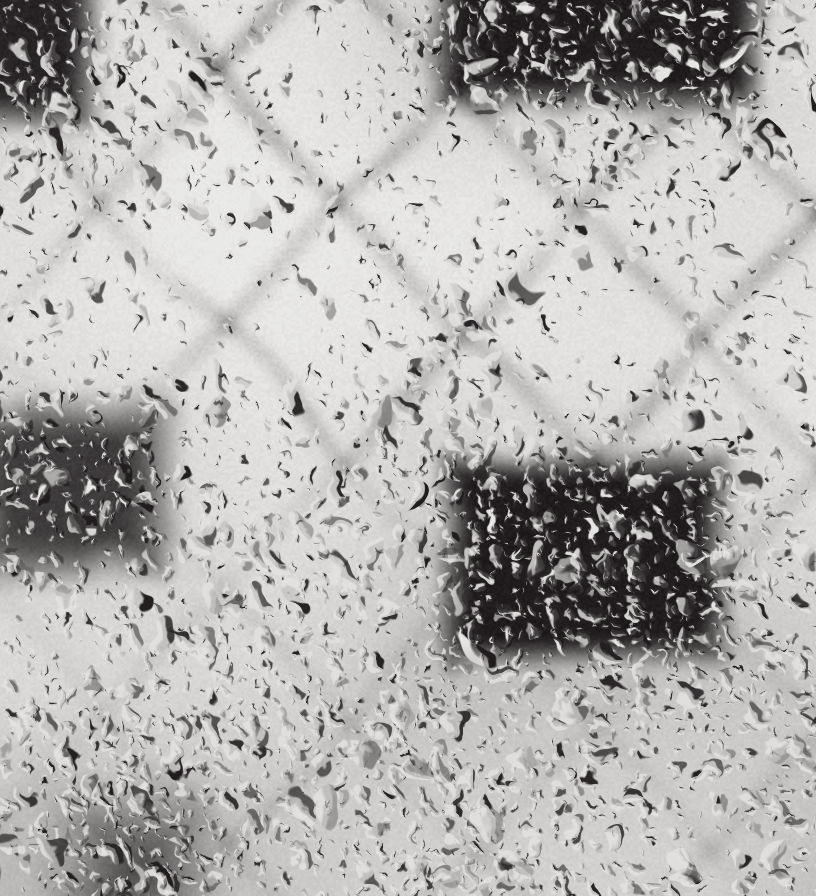
Write a Shadertoy shader that draws this texture.

```glsl
const vec3 INK = vec3(0.105, 0.09, 0.095);
const vec3 MIST = vec3(0.915, 0.913, 0.905);

// Blurred dark panes: centre and half size, then blur and depth
const int PANES = 5;
const vec4 PANE_BOX[PANES] = vec4[](
    vec4(0.030, 0.965, 0.068, 0.092), vec4(0.667, 0.995, 0.170, 0.105),
    vec4(0.075, 0.455, 0.098, 0.083), vec4(0.653, 0.375, 0.148, 0.108),
    vec4(0.150, 0.030, 0.050, 0.050));
const vec2 PANE_LOOK[PANES] = vec2[](
    vec2(0.034, 0.93), vec2(0.028, 0.97), vec2(0.040, 0.80),
    vec2(0.027, 0.97), vec2(0.075, 0.72));

// Wire fence lattice
const vec2 FENCE_NODE = vec2(0.378, 0.772);
const mat2 FENCE_STEPS = mat2(0.137, -0.146, -0.131, -0.141);
const float FENCE_SPACING = 0.19;
const float WIRE_WIDTH = 0.013;

// Drop layers: cells per canvas height, chance, largest half length in cells
const int LAYERS = 5;
const vec3 DROP_LAYER[LAYERS] = vec3[](
    vec3(72.0, 0.45, 0.40), vec3(46.0, 0.52, 0.44), vec3(33.0, 0.50, 0.46),
    vec3(23.0, 0.46, 0.46), vec3(12.5, 0.22, 0.34));
const float DROP_TILT = 0.4;
const float DROP_WOBBLE = 0.36;
const float DROP_CRINKLE = 0.17;
const float GRAIN = 0.05;

vec3 hash3(vec2 p) {
    vec3 q = fract(p.xyx * vec3(0.1031, 0.1030, 0.0973));
    q += dot(q, q.yxz + 33.33);
    return fract((q.xxy + q.yzz) * q.zyx);
}

vec3 noise3(vec2 p) {
    vec2 i = floor(p), f = fract(p);
    f = f * f * (3.0 - 2.0 * f);
    return mix(mix(hash3(i), hash3(i + vec2(1, 0)), f.x),
               mix(hash3(i + vec2(0, 1)), hash3(i + vec2(1, 1)), f.x), f.y);
}

float paneShade(vec2 p, float spread) {
    float shade = 0.0;
    for (int i = 0; i < PANES; i++) {
        vec2 e = abs(p - PANE_BOX[i].xy) - PANE_BOX[i].zw;
        float d = length(max(e, 0.0)) + min(max(e.x, e.y), 0.0);
        float blur = PANE_LOOK[i].x + spread;
        shade = max(shade, PANE_LOOK[i].y * (1.0 - smoothstep(-blur, blur, d)));
    }
    return shade;
}

float fenceShade(vec2 p) {
    vec2 bend = (noise3(p * 7.0).xy - 0.5) * 0.025;
    vec2 s = inverse(FENCE_STEPS) * (p + bend - FENCE_NODE);
    vec2 d = abs(s - round(s)) * FENCE_SPACING / WIRE_WIDTH;
    vec2 wire = exp(-d * d);
    float fade = mix(0.4, 1.0, smoothstep(0.35, 0.65, p.y));
    fade *= mix(0.4, 1.0, smoothstep(0.05, 0.35, p.x)) * (0.3 + 1.1 * noise3(p * 11.0).z);
    return fade * (0.18 * max(wire.x, wire.y) + 0.3 * wire.x * wire.y);
}

// Out-of-focus scene behind the glass, as a tone from 0 to 1
float backdrop(vec2 p) {
    float light = mix(0.84, 0.965, smoothstep(0.0, 0.65, p.y));
    light += 0.10 * (noise3(p * 4.0).x - 0.5);
    light -= fenceShade(p) + 0.13 * paneShade(p, 0.11);
    vec2 ragged = (noise3(p * 24.0).xy - 0.5) * 0.014;
    return light * (1.0 - paneShade(p + ragged, 0.0));
}

// Paints one layer of refracting drops over the tone
float addDrops(float tone, vec2 p, vec3 layer, float seed, float pixel) {
    float base = tone;
    float dark = 1.0 - smoothstep(0.1, 0.6, backdrop(p));
    vec3 n = noise3(p * layer.x * 1.9 + seed);
    vec3 fine = noise3(p * layer.x * 4.6 + seed);
    vec2 g = p * layer.x + (n.xy - 0.5) * DROP_WOBBLE + (fine.xy - 0.5) * DROP_CRINKLE;
    vec2 home = floor(g);
    for (int k = 0; k < 9; k++) {
        vec2 cell = home + vec2(k % 3 - 1, k / 3 - 1);
        vec3 a = hash3(cell + seed), b = hash3(cell + seed + 57.0), c = hash3(cell + seed + 131.0);
        vec2 centre = cell + 0.2 + 0.6 * a.xy;
        vec2 at = centre / layer.x;
        float near = paneShade(at, 0.06);
        float low = 1.0 - smoothstep(0.2, 0.6, at.y);
        float crowd = 0.2 + 0.95 * noise3(at * 6.0).y + 0.4 * low + 0.8 * near;
        if (a.z > layer.y * crowd) continue;

        // Tilted, bent ellipse
        float lean = DROP_TILT + (b.x - 0.5) * 1.6 + 0.9 * smoothstep(0.45, 0.8, at.x) * b.y;
        vec2 axis = vec2(sin(lean), -cos(lean));
        vec2 v = g - centre;
        float size = layer.z * mix(0.42, 1.0, b.z);
        vec2 r = size * vec2(mix(0.36, 0.8, c.x), 1.0);
        vec2 q = vec2(dot(v, vec2(-axis.y, axis.x)), dot(v, axis)) / r;
        q.x += (c.y - 0.5) * 1.4 * (q.y * q.y - 0.4);
        float len = length(q);
        float edge = pixel * layer.x / r.x;
        float mask = 1.0 - smoothstep(1.0 - edge, 1.0 + edge, len);

        // Dark crescent on one flank, glint on the other
        float turn = 0.4 + (c.z - 0.5) * 2.4;
        float side = dot(q, vec2(cos(turn), sin(turn))) + 0.9 * (n.z - 0.5) + 0.5 * (fine.z - 0.5);
        float rim = smoothstep(0.1, 0.45, len);
        float power = clamp(mix(0.12, 1.0, b.y) + 0.35 * near, 0.0, 1.0);
        float shadow = smoothstep(0.2, 0.42, side) * power * rim;
        float glint = smoothstep(0.0, 0.35, -side) * rim * mix(0.75, mix(0.5, 1.0, b.y), dark);
        float body = mix(base, 0.66, mix(0.3, 0.22, dark));
        body = mix(body, 0.03, shadow);
        body = mix(body, 1.0, glint);
        tone = mix(tone, body, mask);
    }
    return tone;
}

void mainImage(out vec4 fragColor, in vec2 fragCoord) {
    float pixel = 1.0 / iResolution.y;
    vec2 p = fragCoord * pixel;
    float tone = backdrop(p);
    tone += GRAIN * (noise3(p * 380.0).x - 0.5) * (1.0 + 3.0 * fenceShade(p));
    for (int i = 0; i < LAYERS; i++)
        tone = addDrops(tone, p, DROP_LAYER[i], 19.0 + 43.0 * float(i), pixel);
    fragColor = vec4(mix(INK, MIST, clamp(tone, 0.0, 1.0)), 1.0);
}
```
